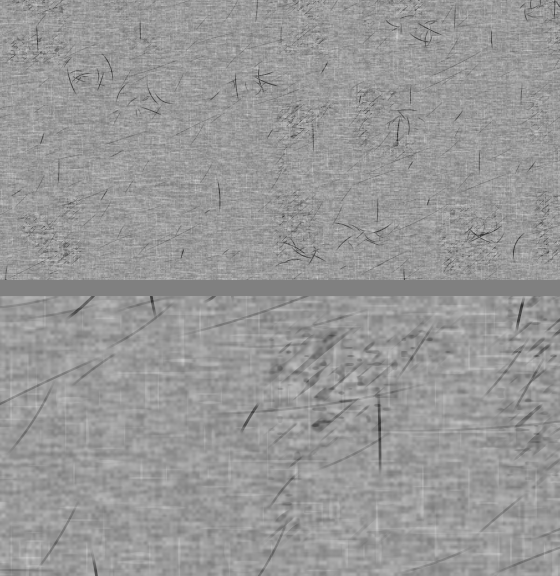
Top, the full canvas; bottom, a detail of the centre.
Give the GLSL for this texture, as a Shadertoy shader.

```glsl
// Grey woven cloth, worn and marked with dark scratches.
// Stretched lattice noise makes the threads; jittered cells scatter
// bent strokes, tangled clusters and rough hatched patches over them.

const float BASE_GREY = 0.604;
const float LONG_THREAD = 0.058;
const float SHORT_THREAD = 0.125;
const float UPRIGHT_THREAD = 0.045;
const float GRAIN = 0.105;
const float FLECK = 0.055;
const float PIT_DARKNESS = 0.13;
const float HATCH_DARKNESS = 0.15;
const float SCRATCH_DARKNESS = 0.36;
const float FAINT_DARKNESS = 0.15;
const float CLUSTER_CELL = 0.40;
const float CLUSTER_DENSITY = 0.75;
const int CLUSTER_STROKES = 11;
const vec2 PATCH_CELL = vec2(0.31, 0.36);

float hash(vec2 p) {
    vec3 q = fract(vec3(p.xyx) * 0.1031);
    q += dot(q, q.yzx + 33.33);
    return fract((q.x + q.y) * q.z);
}

vec2 hash2(vec2 p) {
    return vec2(hash(p), hash(p + 71.7));
}

float noise(vec2 p) {
    vec2 i = floor(p), f = fract(p);
    f = f * f * (3.0 - 2.0 * f);
    float low = mix(hash(i), hash(i + vec2(1, 0)), f.x);
    float high = mix(hash(i + vec2(0, 1)), hash(i + vec2(1, 1)), f.x);
    return mix(low, high, f.y);
}

vec2 turn(vec2 p, float angle) {
    float c = cos(angle), s = sin(angle);
    return vec2(c * p.x + s * p.y, c * p.y - s * p.x);
}

// Coverage of a tapered parabolic stroke centred on the origin
float stroke(vec2 p, float angle, float halfLength, float bend, float halfWidth) {
    vec2 q = turn(p, angle);
    float t = q.x / halfLength;
    float slope = 2.0 * bend * t;
    float d = abs(q.y - bend * halfLength * t * t) / sqrt(1.0 + slope * slope);
    float pixel = 1.0 / iResolution.y;
    float cover = clamp((halfWidth - d) / pixel + 0.5, 0.0, 1.0);
    return cover * (1.0 - smoothstep(0.4, 1.0, abs(t)));
}

// One random stroke in some of the cells
float scatter(vec2 p, float cell, float density, float seed,
              float angle, float spread, float halfLength, float halfWidth) {
    float ink = 0.0;
    for (int y = -1; y <= 1; y++)
    for (int x = -1; x <= 1; x++) {
        vec2 id = floor(p / cell) + vec2(x, y);
        vec2 key = id + seed;
        if (hash(key) > density) continue;
        vec2 place = (id + hash2(key + 5.3)) * cell;
        vec2 r = hash2(key + 23.9);
        float size = halfLength * mix(0.5, 1.0, r.y);
        ink = max(ink, stroke(p - place, angle + spread * (r.x - 0.5), size,
                              0.2 * (r.y - 0.5), halfWidth) * mix(0.5, 1.0, r.x));
    }
    return ink;
}

// Tangles of short curved strokes
float clusters(vec2 p) {
    float ink = 0.0;
    for (int y = -1; y <= 1; y++)
    for (int x = -1; x <= 1; x++) {
        vec2 id = floor(p / CLUSTER_CELL) + vec2(x, y);
        if (hash(id + 40.0) > CLUSTER_DENSITY) continue;
        vec2 local = p - (id + 0.1 + 0.8 * hash2(id + 61.0)) * CLUSTER_CELL;
        if (length(local) > 0.2) continue;
        for (int k = 0; k < CLUSTER_STROKES; k++) {
            vec2 key = id * 13.0 + float(k) * 3.7 + 90.0;
            vec2 offset = (hash2(key) - 0.5) * vec2(0.17, 0.09);
            vec2 r = hash2(key + 31.1);
            float bend = 0.8 * (hash(key + 47.0) - 0.5);
            ink = max(ink, stroke(local - offset, mix(-0.6, 2.3, r.x),
                                  mix(0.018, 0.065, r.y * r.y), bend, 0.0016)
                           * mix(0.4, 1.0, r.y));
        }
    }
    return ink;
}

// Soft boxes of rougher cloth, in more than half of the cells
float patches(vec2 p) {
    vec2 id = floor(p / PATCH_CELL);
    vec2 local = fract(p / PATCH_CELL) - 0.5;
    vec2 box = abs(local - 0.2 * (hash2(id + 12.0) - 0.5)) - 0.36;
    float inside = 1.0 - smoothstep(-0.1, 0.06, max(box.x, box.y));
    float worn = smoothstep(0.2, 0.7, noise(p * 11.0 + 8.0));
    return inside * worn * step(hash(id + 3.0), 0.65);
}

void mainImage(out vec4 fragColor, in vec2 fragCoord) {
    vec2 p = fragCoord / iResolution.y;
    float rough = patches(p);

    // Woven threads and grain
    float cloth = LONG_THREAD * (noise(p * vec2(14, 205)) - 0.5)
                + SHORT_THREAD * (noise(p * vec2(60, 215) + 30.0) - 0.5)
                + UPRIGHT_THREAD * (noise(p * vec2(215, 18) + 60.0) - 0.5)
                + GRAIN * (noise(p * vec2(225, 212) + 90.0) - 0.5);
    float grey = BASE_GREY + cloth * mix(0.9, 1.2, rough);

    // Pale flecks along both thread directions
    grey += FLECK * smoothstep(0.75, 0.92, noise(p * vec2(24, 200) + 120.0));
    grey += FLECK * smoothstep(0.82, 0.96, noise(p * vec2(200, 22) + 150.0));

    // Dark pits and diagonal hatching in the rough patches
    float pit = noise(p * vec2(95, 205) + 210.0);
    grey -= PIT_DARKNESS * mix(0.15, 1.0, rough) * smoothstep(0.7, 0.92, pit);
    float hatch = noise(turn(p, 0.7) * vec2(38, 205) + 180.0);
    grey -= HATCH_DARKNESS * rough * smoothstep(0.68, 0.9, hatch);

    // Faint long lines, then dark upright, slanted and tangled scratches
    float faint = max(scatter(p, 0.18, 0.75, 200.0, 0.24, 0.5, 0.17, 0.0013),
                      scatter(p, 0.08, 0.5, 240.0, 0.6, 1.1, 0.06, 0.0013));
    float dark = max(scatter(p, 0.13, 0.13, 280.0, 1.55, 0.2, 0.07, 0.0016),
                     scatter(p, 0.12, 0.13, 320.0, 0.9, 1.0, 0.035, 0.0016));
    dark = max(dark, clusters(p));
    grey -= FAINT_DARKNESS * faint + SCRATCH_DARKNESS * dark;

    fragColor = vec4(vec3(clamp(grey, 0.0, 1.0)), 1.0);
}
```
